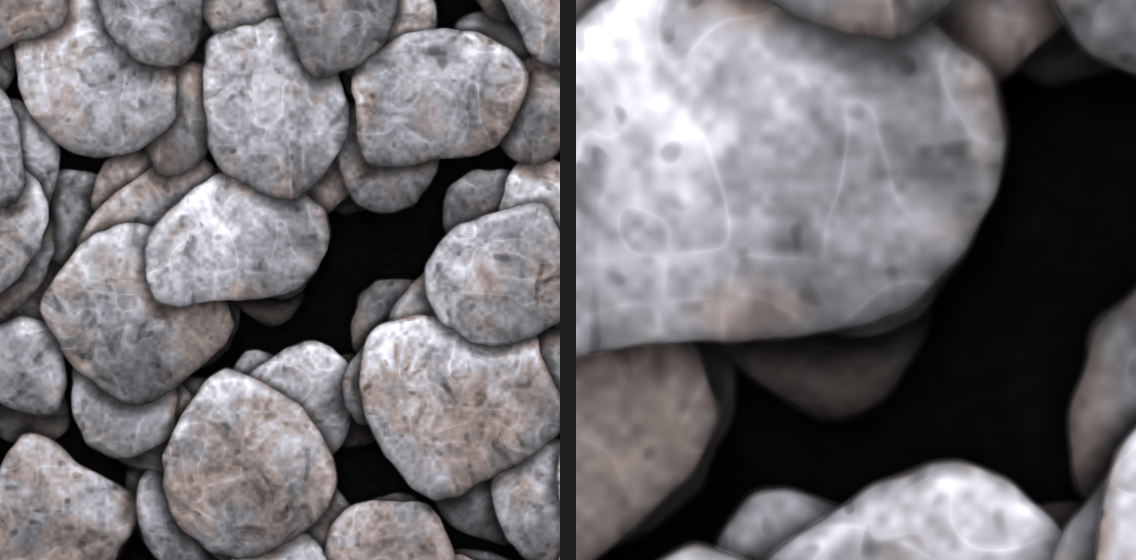
Left, the full canvas; right, a detail of the centre.
Write a WebGL 2 fragment shader that draws this texture.

```glsl
#version 300 es
precision highp float;
// A heap of rough grey stones over black gaps. Rounded polygons on jittered
// grids are painted layer by layer, each one shading what lies below it;
// the topmost stone at each point then receives its own mineral grain.

#define LAYERS 3
#define FACES 7
#define JITTER 0.30       // centre offset, in cells
#define ROUNDING 48.0     // higher gives sharper corners
#define EDGE_SOFT 0.0028  // half width of the smoothed outline
#define SHADOW 0.80       // depth of the contact shadow
#define SHADOW_REACH 0.026
#define GRAIN 0.50
#define VEINS 0.17
#define GAP_TONE 0.035
#define LIGHT_DIR vec2(-0.30, 0.95)

uniform vec2 u_resolution;
out vec4 fragColor;

vec2 hash2(vec2 p) {
  vec3 q = fract(p.xyx * vec3(0.1031, 0.1030, 0.0973));
  q += dot(q, q.yzx + 33.33);
  return fract((q.xx + q.yz) * q.zy);
}

float noise(vec2 p) {
  vec2 i = floor(p), f = fract(p);
  f = f * f * (3.0 - 2.0 * f);
  float low = mix(hash2(i).x, hash2(i + vec2(1, 0)).x, f.x);
  float high = mix(hash2(i + vec2(0, 1)).x, hash2(i + vec2(1, 1)).x, f.x);
  return mix(low, high, f.y);
}

vec2 noise2(vec2 p) {
  return vec2(noise(p), noise(p + 37.7)) - 0.5;
}

// Smooth polygon: xy is the outward slope, z the signed distance.
vec3 stoneShape(vec2 p, vec2 id, float radius) {
  vec2 form = hash2(id + 5.3);
  float axis = form.x * 3.1416;
  vec2 stretch = radius * vec2(1.0 + 0.32 * form.y, 1.0 - 0.16 * form.y);
  float total = 0.0;
  vec2 slope = vec2(0.0);
  for (int k = 0; k < FACES; k++) {
    vec2 h = hash2(id + 11.7 * float(k + 1));
    float angle = 6.2832 * (float(k) + 0.75 * h.x) / float(FACES) + axis;
    vec2 normal = vec2(cos(angle), sin(angle));
    float reach = length(stretch * vec2(cos(angle - axis), sin(angle - axis)));
    float weight = exp(ROUNDING * (dot(p, normal) - reach * (0.84 + 0.30 * h.y)));
    total += weight;
    slope += weight * normal;
  }
  return vec3(slope / total, log(total) / ROUNDING);
}

// Brightness factor from bevel, broad facets, pale rim and dark outline.
float stoneLight(vec2 p, vec3 shape, vec2 id, float radius) {
  float d = min(shape.z, 0.0);
  float facing = dot(shape.xy, LIGHT_DIR);
  vec2 h = hash2(id + 71.9);
  vec2 across = normalize(hash2(id + 43.1) - 0.5 + 0.001);
  float crease = smoothstep(-0.014, 0.014, dot(p, across) - (h.x - 0.5) * radius);
  float light = 1.0 + (0.24 * facing - 0.10) * exp(d / 0.035);
  light += (crease - 0.5) * 0.16 * sign(dot(across, LIGHT_DIR));
  light += 0.09 * dot(p, LIGHT_DIR) / radius;
  float rim = (d + 0.012) / 0.006;
  light += (0.09 + 0.07 * facing) * exp(-rim * rim);
  return light * (1.0 - 0.40 * exp(d / 0.004));
}

// Mineral mottling: four noise scales, bright veins and dark pits.
float mineralGrain(vec2 p) {
  vec2 bent = p + 0.035 * noise2(p * 19.0);
  float mottle = 0.50 * noise(bent * 14.0) + 0.55 * noise(bent * 34.0)
               + 0.50 * noise(bent * 75.0) + 0.42 * noise(p * 140.0) - 0.985;
  float ridge = 1.0 - abs(2.0 * noise(bent * 31.0 + 9.0) - 1.0);
  float pits = smoothstep(0.70, 0.92, noise(bent * 58.0 + 21.0));
  return GRAIN * mottle + VEINS * (pow(ridge, 5.0) - 0.25) - 0.20 * pits;
}

void main() {
  vec2 uv = gl_FragCoord.xy / min(u_resolution.x, u_resolution.y);
  vec2 rough = uv + 0.030 * noise2(uv * 8.0) + 0.007 * noise2(uv * 38.0);
  float soft = max(EDGE_SOFT, 0.7 / min(u_resolution.x, u_resolution.y));
  float tone = GAP_TONE, warmth = 0.5;
  vec2 owner = vec2(0.0);

  // Paint from the small dark stones below to the large pale ones on top.
  for (int layer = 0; layer < LAYERS; layer++) {
    float level = float(layer);
    float cellSize = 0.19 + 0.05 * level;
    vec2 grid = rough / cellSize + 0.37 * level;
    for (int n = 0; n < 9; n++) {
      vec2 cell = floor(grid) + vec2(n % 3 - 1, n / 3 - 1);
      vec2 id = cell + 57.0 * level + 13.0;
      vec2 traits = hash2(id + 91.3);
      if (layer == 2 && traits.x > 0.84) continue;
      vec2 centre = cell + 0.5 + JITTER * (2.0 * hash2(id) - 1.0);
      vec2 p = (grid - centre) * cellSize;
      float radius = (0.093 + 0.021 * level) * mix(0.80, 1.18, hash2(id + 29.0).x);
      if (length(p) > 1.9 * radius + 0.05) continue;

      vec3 shape = stoneShape(p, id, radius);
      float reach = SHADOW_REACH - 0.009 * shape.y;
      tone *= 1.0 - SHADOW * (1.0 - smoothstep(-0.010, reach, shape.z));
      float cover = 1.0 - smoothstep(-soft, soft, shape.z);
      float base = layer == 0 ? 0.34 : 0.45 + 0.07 * level;
      base += 0.15 * traits.y;
      tone = mix(tone, base * stoneLight(p, shape, id, radius), cover);
      warmth = mix(warmth, hash2(id + 63.0).y, cover);
      if (shape.z < 0.0) owner = id;
    }
  }

  // Grain and a faint drift between rosy brown and cool lilac.
  vec2 local = uv + 3.7 * hash2(owner + 17.0);
  tone = max(tone * (1.0 + mineralGrain(local)), 0.0);
  float stain = noise(local * 16.0) + 0.5 * noise(local * 46.0) + 0.4 * warmth;
  float rosy = smoothstep(0.75, 1.35, stain) * (1.0 - smoothstep(0.55, 0.85, tone));
  vec3 tint = mix(vec3(0.99, 0.99, 1.035), vec3(1.08, 0.98, 0.95), rosy);
  fragColor = vec4(clamp(tone * tint, 0.0, 1.0), 1.0);
}
```
